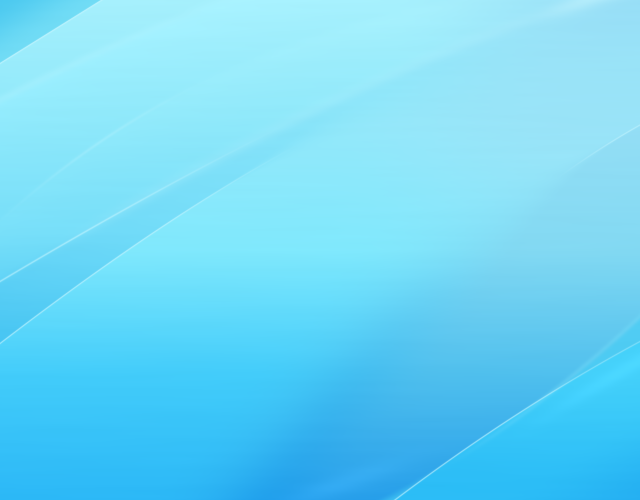
A Shadertoy shader for this background:

```glsl
// Sky-blue abstract background of overlapping translucent sheets with thin glowing edges.

// Cubic through four heights, spaced evenly over a canvas 1.28 wide.
float curve(float x, vec4 h) {
    float u = x * 3.0 / 1.28;
    float a = u - 1.0, b = u - 2.0, c = u - 3.0;
    return dot(h, vec4(-a * b * c / 6.0, u * b * c / 2.0, -u * a * c / 2.0, u * a * b / 6.0));
}

// Approximate signed distance to the curve, positive above it.
float curveDistance(vec2 p, vec4 h) {
    float slope = (curve(p.x + 0.005, h) - curve(p.x - 0.005, h)) / 0.01;
    return (p.y - curve(p.x, h)) / sqrt(1.0 + slope * slope);
}

// Four evenly spaced colours between heights lo and hi.
vec3 ramp(float y, float lo, float hi, vec3 c0, vec3 c1, vec3 c2, vec3 c3) {
    float t = clamp((y - lo) / (hi - lo), 0.0, 1.0) * 3.0;
    vec3 c = mix(c0, c1, clamp(t, 0.0, 1.0));
    c = mix(c, c2, clamp(t - 1.0, 0.0, 1.0));
    return mix(c, c3, clamp(t - 2.0, 0.0, 1.0));
}

float glow(float d, float width) {
    return exp(-d * d / (width * width));
}

// Glow trailing off on the lower side of an edge only.
float trail(float d, float width, float soft) {
    return exp(min(d, 0.0) / width) * (1.0 - smoothstep(-soft, soft, d));
}

vec2 gradient(vec2 cell) {
    float angle = 6.2832 * fract(sin(dot(cell, vec2(127.1, 311.7))) * 43758.5);
    return vec2(cos(angle), sin(angle));
}

float gradientNoise(vec2 p) {
    vec2 i = floor(p), f = fract(p);
    vec2 w = f * f * f * (f * (f * 6.0 - 15.0) + 10.0);
    vec2 e = vec2(1.0, 0.0);
    float low = mix(dot(gradient(i), f), dot(gradient(i + e.xy), f - e.xy), w.x);
    float high = mix(dot(gradient(i + e.yx), f - e.yx), dot(gradient(i + e.xx), f - e.xx), w.x);
    return mix(low, high, w.y);
}

void mainImage(out vec4 fragColor, in vec2 fragCoord) {
    vec2 p = fragCoord / iResolution.xy * vec2(1.28, 1.0);
    float aa = 1.0 / iResolution.y;
    float hair = max(0.0016, aa * 0.65);
    vec3 white = vec3(0.80, 0.97, 1.0);

    // Distances to the sheet edges, from top left to bottom right
    float corner = curveDistance(p, vec4(0.873, 1.139, 1.405, 1.671));
    float veil = curveDistance(p, vec4(0.800, 0.992, 1.150, 1.300));
    float arc = curveDistance(p, vec4(0.558, 0.845, 0.987, 1.067));
    float ridge = curveDistance(p, vec4(0.437, 0.677, 0.880, 1.033));
    float sheet = curveDistance(p, vec4(0.313, 0.612, 0.830, 0.930));
    float fold = curveDistance(p, vec4(-0.780, -0.090, 0.420, 0.750));
    float fin = curveDistance(p, vec4(-0.145, -0.125, 0.045, 0.367));
    float base = curveDistance(p, vec4(-0.733, -0.303, 0.047, 0.317));

    // Upper sheets
    vec3 color = ramp(p.y, 0.3, 1.0, vec3(0.27, 0.77, 0.95), vec3(0.46, 0.87, 0.975),
                      vec3(0.56, 0.91, 0.98), vec3(0.65, 0.94, 0.99));
    color = mix(color, vec3(0.59, 0.87, 0.965), smoothstep(0.75, 1.28, p.x));
    color += 0.015 * trail(veil, 0.07, 0.015);
    color += vec3(0.015, 0.008, 0.003) * trail(arc, 0.06, 0.012);
    color -= vec3(0.03, 0.02, 0.005) * trail(ridge, 0.10, 0.015) * (1.0 - smoothstep(0.8, 1.2, p.x));
    vec3 cornerColor = mix(vec3(0.44, 0.86, 0.96), vec3(0.30, 0.79, 0.94), smoothstep(0.0, 0.11, corner));
    color = mix(color, cornerColor, smoothstep(-aa, aa, corner));

    // Central sheet, its edge dissolving to the right
    vec3 center = ramp(p.y, 0.0, 0.75, vec3(0.17, 0.72, 0.965), vec3(0.26, 0.80, 0.98),
                       vec3(0.50, 0.91, 0.99), vec3(0.58, 0.91, 0.98));
    center = mix(center, vec3(0.60, 0.89, 0.97), smoothstep(0.65, 1.15, p.x) * smoothstep(0.4, 0.8, p.y));
    float sheetSoft = mix(aa, 0.07, smoothstep(0.42, 0.9, p.x));
    color = mix(color, center, 1.0 - smoothstep(-sheetSoft, sheetSoft, sheet));

    // Shaded fold: a broad fade, tightening only at the far right
    vec3 shade = ramp(p.y, 0.0, 0.75, vec3(0.15, 0.62, 0.915), vec3(0.31, 0.75, 0.93),
                      vec3(0.51, 0.85, 0.95), vec3(0.58, 0.87, 0.96));
    float foldSoft = mix(0.16, 0.004, smoothstep(0.75, 1.25, p.x));
    float foldFade = 1.0 - smoothstep(-foldSoft, foldSoft, fold);
    color = mix(color, shade, foldFade);
    color -= vec3(0.03, 0.03, 0.01) * glow(fold + 0.03, 0.07) * (1.0 - smoothstep(0.6, 1.1, p.x));
    float bottomArc = p.y - 0.01 - 0.35 * (p.x - 0.62);
    color += 0.035 * glow(bottomArc, 0.022) * glow(p.x - 0.68, 0.13);

    // Bright lower-right sheets
    vec3 finColor = mix(color, vec3(0.28, 0.81, 0.96), 0.65);
    color = mix(color, finColor, 1.0 - smoothstep(-0.01, 0.01, fin));
    vec3 baseColor = mix(vec3(0.17, 0.74, 0.965), vec3(0.27, 0.82, 0.98), smoothstep(0.0, 0.3, p.y));
    baseColor -= vec3(0.03, 0.06, 0.02) * smoothstep(0.12, 0.32, -base);
    baseColor += 0.03 * glow(base + 0.035, 0.014) * smoothstep(1.0, 1.25, p.x);
    color = mix(color, baseColor, 1.0 - smoothstep(-aa, aa, base));

    // Edge highlights
    float left = 1.0 - smoothstep(0.1, 0.6, p.x);
    float light = 0.65 * glow(corner, hair);
    light += 0.15 * glow(veil, 0.008) * left;
    light += 0.22 * glow(arc, 0.003) * glow(p.x - 0.2, 0.13);
    light += 0.5 * glow(ridge, hair * 1.2) * left;
    light += 0.13 * glow(ridge, 0.013) * smoothstep(0.05, 0.3, p.x);
    light += 0.35 * glow(ridge, 0.018) * smoothstep(1.06, 1.18, p.x);
    light += 0.55 * glow(sheet, hair) * (1.0 - smoothstep(0.3, 0.62, p.x));
    light += 0.45 * glow(fold, hair) * smoothstep(1.1, 1.26, p.x);
    light += 0.55 * glow(base, hair) * (1.0 - 0.4 * smoothstep(1.0, 1.2, p.x));
    light += 0.12 * glow(fin, 0.005) * smoothstep(0.85, 1.1, p.x);
    color = mix(color, white, clamp(light, 0.0, 1.0));

    // Faint horizontal streaks
    color += 0.006 * gradientNoise(p * vec2(4.0, 75.0));
    fragColor = vec4(clamp(color, 0.0, 1.0), 1.0);
}
```
